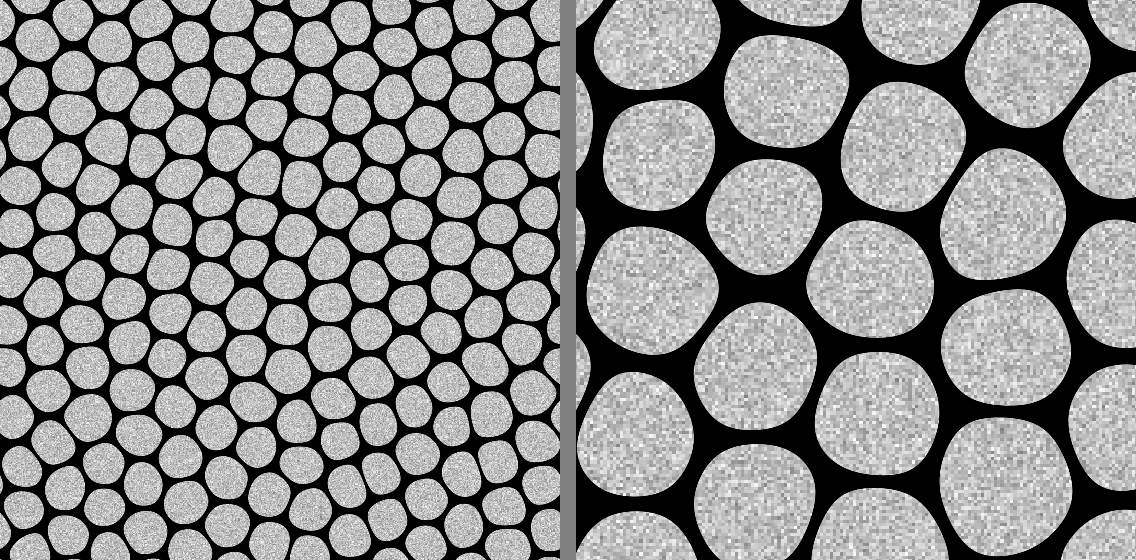
Left: the whole. Right: its middle third, enlarged.
Give the GLSL for this pattern, as a WebGL 1 fragment shader.

```glsl
precision highp float;
// Tiling sheet of rounded, speckled grey cells packed closely on black.

uniform vec2 u_resolution;

const vec2  GRID        = vec2(14.0, 12.0);  // cells per tile; even column count keeps the stagger periodic
const float JITTER      = 0.32;              // random spread of the sites, in grid steps
const vec2  BEND        = vec2(0.024, 0.019);// slow bending of the columns and rows
const vec2  BEND_CENTER = vec2(0.60, 0.43);  // where the bending turns around
const float SHARPNESS   = 108.0;             // higher gives more angular cells
const float INSET       = 0.0018;            // extra gap on each side of a border
const float GRAIN_COUNT = 512.0;             // speckles across the tile
const float GRAIN_DEPTH = 0.180;             // speckle contrast
const vec3  CELL_COLOR  = vec3(0.75);
const vec3  GAP_COLOR   = vec3(0.0);
const float TAU         = 6.2831853;

vec3 hash3(vec2 p) {
    vec3 q = fract(p.xyx * vec3(0.1031, 0.1030, 0.0973));
    q += dot(q, q.yxz + 33.33);
    return fract((q.xxy + q.yzz) * q.zyx);
}

// Periodic displacement that turns the lattice gently from place to place.
vec2 bend(vec2 p) {
    vec2 wave = cos(TAU * (p - BEND_CENTER));
    return BEND * vec2(-wave.y, wave.x);
}

// Position of the site of one cell; the hash wraps at the tile borders.
vec2 sitePosition(vec2 cell) {
    float stagger = 0.5 * mod(cell.x, 2.0) - 0.25;
    vec2 jitter = (hash3(mod(cell, GRID) + 17.0).xy - 0.5) * JITTER;
    vec2 lattice = (cell + 0.5 + vec2(0.0, stagger) + jitter) / GRID;
    return lattice + bend(lattice);
}

// Cell whose site lies nearest to p.
vec2 nearestCell(vec2 p) {
    vec2 base = floor((p - bend(p)) * GRID);
    vec2 best = base;
    float bestDistance = 10.0;
    for (int j = -2; j <= 2; j++) {
        for (int i = -2; i <= 2; i++) {
            vec2 cell = base + vec2(float(i), float(j));
            float d = distance(p, sitePosition(cell));
            if (d < bestDistance) {
                bestDistance = d;
                best = cell;
            }
        }
    }
    return best;
}

// Smooth minimum of the distances to all borders of the cell around p.
float roundedBorderDistance(vec2 p) {
    vec2 cell = nearestCell(p);
    vec2 site = sitePosition(cell);
    float sum = 0.0;
    for (int j = -2; j <= 2; j++) {
        for (int i = -2; i <= 2; i++) {
            if (i == 0 && j == 0) continue;
            vec2 other = sitePosition(cell + vec2(float(i), float(j)));
            float border = dot(0.5 * (site + other) - p, normalize(other - site));
            sum += exp(-SHARPNESS * border);
        }
    }
    return -log(sum) / SHARPNESS;
}

// Bell-shaped speckle noise around zero.
float grain(vec2 p) {
    vec2 speck = mod(floor(p * GRAIN_COUNT), GRAIN_COUNT);
    return (dot(hash3(speck + 5.0), vec3(1.0)) - 1.5) * GRAIN_DEPTH;
}

void main() {
    vec2 p = gl_FragCoord.xy / u_resolution;
    float halfPixel = 0.35 / min(u_resolution.x, u_resolution.y);

    float inside = roundedBorderDistance(p) - INSET;
    float coverage = smoothstep(-halfPixel, halfPixel, inside);

    vec3 color = mix(GAP_COLOR, CELL_COLOR + grain(p), coverage);
    gl_FragColor = vec4(clamp(color, 0.0, 1.0), 1.0);
}
```
